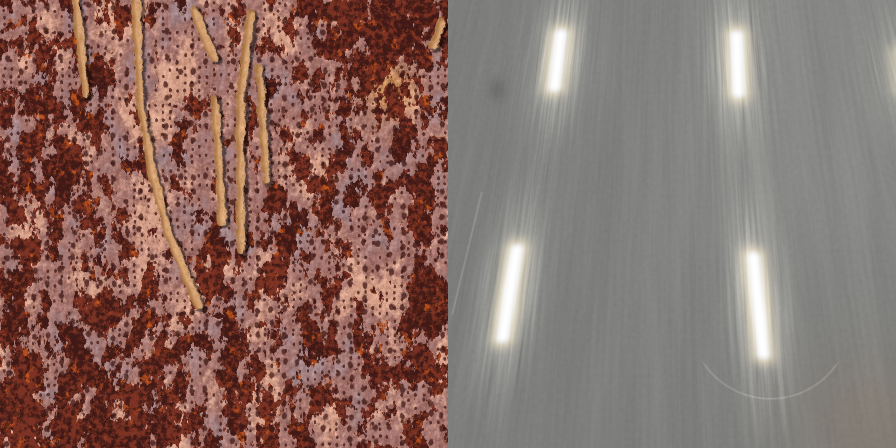
This texture is drawn by a Shadertoy shader. Its source:

```glsl
// Two metal surfaces side by side: peeling rusted paint and brushed steel under lamps.

const vec3 MAUVE = vec3(0.64, 0.45, 0.42);
const vec3 PEACH = vec3(0.83, 0.62, 0.53);
const vec3 GREY = vec3(0.62, 0.53, 0.56);
const vec3 OCHRE = vec3(0.78, 0.54, 0.27);
const vec3 RUST_DARK = vec3(0.25, 0.10, 0.085);
const vec3 RUST_RED = vec3(0.49, 0.20, 0.14);
const vec3 RUST_ORANGE = vec3(0.82, 0.36, 0.10);
const vec3 CREAM = vec3(0.83, 0.63, 0.45);
const vec3 STEEL_DARK = vec3(0.44, 0.445, 0.44);
const vec3 STEEL_LIGHT = vec3(0.56, 0.56, 0.55);
const vec3 LAMP_WARM = vec3(1.0, 0.94, 0.80);
const float STRIP_WIDTH = 0.0095;
const float RUST_BIAS = -0.015;
const float FAN = 0.5;

// Raised strips of paint: start and end of each segment
const vec4 STRIP[11] = vec4[11](
  vec4(0.302, 1.01, 0.313, 0.766), vec4(0.313, 0.766, 0.34, 0.61),
  vec4(0.34, 0.61, 0.375, 0.48), vec4(0.375, 0.48, 0.443, 0.318),
  vec4(0.479, 0.78, 0.495, 0.505), vec4(0.536, 0.79, 0.537, 0.44),
  vec4(0.56, 0.97, 0.538, 0.80), vec4(0.168, 1.01, 0.19, 0.79),
  vec4(0.578, 0.85, 0.594, 0.60), vec4(0.43, 0.98, 0.48, 0.87),
  vec4(0.985, 0.95, 0.968, 0.90));

vec2 hash2(vec2 p) {
  vec3 q = fract(p.xyx * vec3(0.1031, 0.1030, 0.0973));
  q += dot(q, q.yzx + 33.33);
  return fract((q.xx + q.yz) * q.zy);
}

float corner(vec2 cell, vec2 offset) {
  return dot(hash2(cell) * 2.0 - 1.0, offset);
}

float noise(vec2 p) {
  vec2 i = floor(p), f = fract(p), e = vec2(1, 0);
  vec2 u = f * f * f * (f * (f * 6.0 - 15.0) + 10.0);
  return 1.4 * mix(mix(corner(i, f), corner(i + e, f - e), u.x),
    mix(corner(i + e.yx, f - e.yx), corner(i + 1.0, f - 1.0), u.x), u.y);
}

float fbm(vec2 p) {
  float sum = 0.0, gain = 0.55;
  for (int k = 0; k < 5; k++) {
    sum += gain * noise(p);
    p = mat2(1.9, 0.5, -0.5, 1.9) * p + 17.3;
    gain *= 0.62;
  }
  return sum;
}

float blob(vec2 p, float x, float y, float w, float h) {
  vec2 q = (p - vec2(x, y)) / vec2(w, h);
  return exp(-dot(q, q));
}

float segment(vec2 p, vec2 a, vec2 b) {
  vec2 ab = b - a;
  return length(p - a - ab * clamp(dot(p - a, ab) / dot(ab, ab), 0.0, 1.0));
}

float stripDistance(vec2 p) {
  float d = 1.0;
  for (int k = 0; k < 11; k++) d = min(d, segment(p, STRIP[k].xy, STRIP[k].zw));
  return d - STRIP_WIDTH;
}

// Positive where rust has broken through
float rustField(vec2 p) {
  float bias = RUST_BIAS + 0.36 * blob(p, 0.17, 0.06, 0.26, 0.17)
    + 0.36 * blob(p, 0.90, 0.97, 0.17, 0.13)
    + 0.34 * blob(p, 0.93, 0.27, 0.05, 0.15)
    + 0.28 * blob(p, 0.64, 0.47, 0.03, 0.10)
    + 0.14 * blob(p, 0.03, 0.78, 0.18, 0.25)
    - 0.24 * blob(p, 0.45, 0.86, 0.17, 0.15)
    - 0.20 * blob(p, 0.35, 0.60, 0.07, 0.20)
    - 0.20 * blob(p, 0.84, 0.42, 0.10, 0.08);
  return fbm(p * vec2(24, 15)) + 0.35 * noise(p * vec2(13, 4) + 9.0) + bias;
}

vec3 rustedPaint(vec2 p) {
  float field = rustField(p);
  float relief = field - rustField(p + vec2(-0.004, 0.005));
  float tone = fbm(p * vec2(11, 7) + 40.0), grain = fbm(p * 75.0);
  float pale = tone + 0.3 * grain + 0.3 * blob(p, 0.35, 0.65, 0.06, 0.25);
  vec3 paint = mix(MAUVE, PEACH, smoothstep(0.0, 0.4, pale));
  paint = mix(paint, GREY, 0.7 * smoothstep(0.05, 0.4, -tone));
  paint = mix(paint, OCHRE, 0.7 * blob(p, 0.87, 0.80, 0.05, 0.06));
  paint += 0.14 * grain - 0.22 * clamp(relief, -0.5, 0.5);

  vec3 rust = mix(RUST_DARK, RUST_RED, smoothstep(-0.3, 0.3, grain + tone * 0.5));
  float ember = fbm(p * vec2(38, 30) + 71.0) + 0.15 * grain;
  rust = mix(rust, RUST_ORANGE, 0.8 * smoothstep(0.16, 0.5, ember));
  vec3 color = mix(paint, rust, smoothstep(0.0, 0.09, field));

  // Scattered pits at two sizes
  for (int k = 0; k < 2; k++) {
    vec2 g = p * (k == 0 ? 34.0 : 62.0);
    vec2 h = hash2(floor(g) + 5.0);
    float d = length((fract(g) - 0.3 - 0.4 * h) * vec2(1.0, 0.75)) + 0.12 * grain;
    color = mix(color, RUST_DARK, 0.75 * step(0.5, h.x) * (1.0 - smoothstep(0.12, 0.25, d)));
  }

  // Raised strips with a shadow on the right
  float wobble = 0.006 * (noise(p * vec2(30, 22)) + grain);
  float strip = stripDistance(p) + wobble;
  float shade = stripDistance(p + vec2(-0.006, 0.005)) + wobble;
  color *= 0.5 + 0.5 * smoothstep(-0.002, 0.005, shade);
  vec3 cream = CREAM + 0.16 * grain - 0.15 * smoothstep(-0.006, 0.002, shade);
  return mix(cream, color, smoothstep(-0.002, 0.002, strip));
}

// Lamp reflection: x is the bright core, y the scattered halo
vec2 lamp(vec2 p, float x, float y, float reach, float lean, float streak) {
  vec2 q = p - vec2(x, y);
  q.x -= lean * q.y;
  float d = segment(q, vec2(0, -reach), vec2(0, reach)) / 0.026;
  return vec2(exp(-d * d), blob(q, 0.0, 0.0, 0.055, reach + 0.085) * (0.8 + 0.7 * streak));
}

vec3 brushedSteel(vec2 p) {
  float u = (p.x - 1.5) / (1.0 + FAN * (1.0 - p.y));
  float streak = noise(vec2(u * 130.0, p.y * 4.0)) + 0.6 * noise(vec2(u * 300.0, p.y * 9.0));
  float light = 0.42 + 0.35 * (p.x - 1.4) * p.y + 0.1 * p.y + 0.15 * streak
    + 0.25 * blob(p, 1.72, 0.55, 0.3, 0.35) + 0.2 * noise(vec2(u * 22.0, p.y * 1.5 + 3.0));
  vec3 color = mix(STEEL_DARK, STEEL_LIGHT, light) + 0.02 * fbm(p * 90.0);
  color += vec3(0.02, -0.01, -0.035) * blob(p, 1.95, 0.05, 0.18, 0.16);
  color -= 0.06 * blob(p, 1.11, 0.80, 0.02, 0.025);

  // Fine scratches: one straight, one curved
  float line = segment(p, vec2(1.075, 0.57), vec2(1.01, 0.30));
  float ring = abs(length(p - vec2(1.72, 0.29)) - 0.18) + 0.05 * smoothstep(0.18, 0.28, p.y);
  color += 0.08 * (1.0 - smoothstep(0.0, 0.004, min(line, ring)));

  vec2 glow = lamp(p, 1.245, 0.865, 0.055, 0.12, streak)
    + lamp(p, 1.646, 0.857, 0.060, -0.03, streak)
    + lamp(p, 1.138, 0.345, 0.095, 0.16, streak)
    + lamp(p, 1.693, 0.318, 0.105, -0.10, streak)
    + 0.5 * lamp(p, 2.01, 0.84, 0.035, -0.1, streak);
  color += 0.24 * glow.y * vec3(1.0, 0.98, 0.92);
  vec3 core = mix(LAMP_WARM, vec3(1), smoothstep(0.4, 0.9, glow.x));
  return mix(color, core, min(glow.x, 1.0));
}

void mainImage(out vec4 fragColor, in vec2 fragCoord) {
  vec2 p = fragCoord / iResolution.y;
  float side = smoothstep(-0.5, 0.5, fragCoord.x - 0.5 * iResolution.x);
  vec3 color = mix(rustedPaint(p), brushedSteel(p), side);
  fragColor = vec4(clamp(color, 0.0, 1.0), 1.0);
}
```
